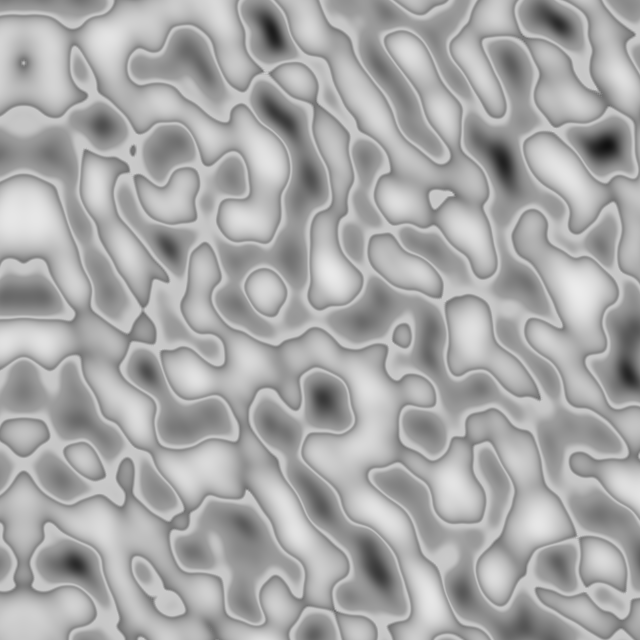
Give the GLSL for this texture, as a WebGL 2 fragment shader.

```glsl
#version 300 es
precision highp float;
// Grey labyrinth of winding blobs: a stretched gradient-noise field is cut at
// its zero contour. Inside, tone falls from a light rim to a dark core; outside,
// it climbs from a thin dark outline to white pools. The left side is mirrored.

uniform vec2 u_resolution;
out vec4 outColor;

const float SEAM_X = 0.037;         // mirror line near the left border
const float SEAM_SOFTNESS = 0.02;   // rounds the fold, stretching shapes there
const float EDGE_WIDTH = 0.003;     // half width of the contour step
const vec2 WORM_DIRECTION = vec2(0.53, -0.848);
const vec2 WORM_FREQUENCY = vec2(10.6, 15.8);   // along, across

vec2 hash22(vec2 p) {
    vec3 q = fract(p.xyx * vec3(0.1031, 0.1030, 0.0973));
    q += dot(q, q.yzx + 33.33);
    return fract((q.xx + q.yz) * q.zy);
}

vec2 cellGradient(vec2 cell) {
    return normalize(hash22(cell) * 2.0 - 0.9999);
}

float gradientNoise(vec2 p) {
    vec2 cell = floor(p);
    vec2 f = p - cell;
    vec2 w = f * f * f * (f * (f * 6.0 - 15.0) + 10.0);
    vec2 e = vec2(0.0, 1.0);
    float a = dot(cellGradient(cell), f);
    float b = dot(cellGradient(cell + e.yx), f - e.yx);
    float c = dot(cellGradient(cell + e.xy), f - e.xy);
    float d = dot(cellGradient(cell + e.yy), f - e.yy);
    return mix(mix(a, b, w.x), mix(c, d, w.x), w.y);
}

vec2 rotate(vec2 p, vec2 axis) {
    return vec2(dot(p, axis), dot(p, vec2(-axis.y, axis.x)));
}

vec2 foldAcross(vec2 p, float seam, float softness) {
    float x = p.x - seam;
    return vec2(sqrt(x * x + softness * softness), p.y);
}

// Two layers on different grids plus a little detail, near unit deviation
float blobField(vec2 p) {
    vec2 q = rotate(p, WORM_DIRECTION) * WORM_FREQUENCY;
    float field = gradientNoise(q + 41.3);
    field += gradientNoise(rotate(q, vec2(0.8, 0.6)) + 97.7);
    field += 0.2 * gradientNoise(q * 1.9 + 153.1);
    return field * 3.3;
}

// Light rim, grey body, dark core
float insideTone(float depth) {
    float core = max(depth - 0.8, 0.0);
    return 0.79 - 0.14 * smoothstep(0.25, 0.75, depth)
        - 0.06 * depth - 0.04 * core - 0.045 * core * core;
}

// Thin dark outline, then a climb that levels off in the pools
float outsideTone(float depth) {
    float outline = 1.0 - exp(-5.0 * depth);
    float pool = 1.0 - exp(-0.53 * depth);
    return 0.42 + 0.155 * outline + 0.42 * pool;
}

void main() {
    float side = min(u_resolution.x, u_resolution.y);
    vec2 p = gl_FragCoord.xy / side;
    float field = blobField(foldAcross(p, SEAM_X, SEAM_SOFTNESS));

    // Field slope in canvas units gives an approximate contour distance
    float slope = length(vec2(dFdx(field), dFdy(field))) * side;
    float contourDistance = field / max(slope, 8.0);
    float inside = smoothstep(-EDGE_WIDTH, EDGE_WIDTH, contourDistance);

    float tone = mix(outsideTone(max(-field, 0.0)),
                     insideTone(max(field, 0.0)), inside);
    outColor = vec4(vec3(clamp(tone, 0.0, 1.0)), 1.0);
}
```
